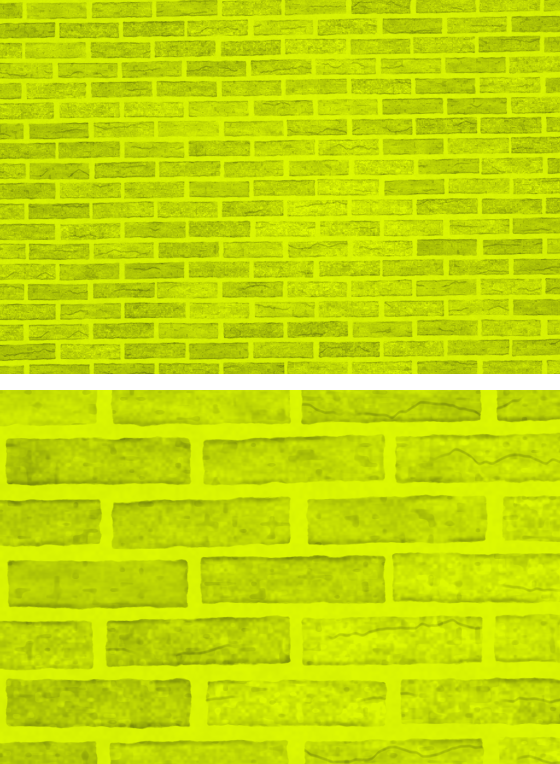
Top: the whole. Bottom: its middle third, enlarged.
Reproduce this texture procedurally as a WebGL 2 fragment shader.

```glsl
#version 300 es
precision highp float;
// A lime-tinted brick wall in running bond, its courses tilting slightly.
// Each brick is a jittered rounded box with rough edges; layered value noise
// adds streaks, grain, pits and cracks, and a soft light falls near the middle.

uniform vec2 u_resolution;
out vec4 fragColor;

float hash(vec2 p) {
  vec3 q = fract(p.xyx * 0.1031);
  q += dot(q, q.yzx + 33.33);
  return fract((q.x + q.y) * q.z);
}

float noise(vec2 p) {
  vec2 i = floor(p), f = fract(p);
  f = f * f * (3.0 - 2.0 * f);
  return mix(mix(hash(i), hash(i + vec2(1, 0)), f.x),
             mix(hash(i + vec2(0, 1)), hash(i + 1.0), f.x), f.y);
}

float fbm(vec2 p) {
  float sum = 0.0, amplitude = 0.53;
  for (int i = 0; i < 4; i++) {
    sum += amplitude * noise(p);
    p = p * 2.03 + 7.1;
    amplitude *= 0.5;
  }
  return sum;
}

float roundedBox(vec2 p, vec2 halfSize, float radius) {
  vec2 d = abs(p) - halfSize + radius;
  return length(max(d, 0.0)) + min(max(d.x, d.y), 0.0) - radius;
}

// Thin wandering crack, present in some bricks and on part of their length
float crack(vec2 q, float seed, float soft) {
  float path = (hash(vec2(seed, 3.0)) - 0.5) * 0.024
             + (noise(vec2(q.x * 38.0 + 9.0, seed)) - 0.5) * 0.018
             + (noise(vec2(q.x * 150.0 + 40.0, seed)) - 0.5) * 0.004;
  float along = smoothstep(0.42, 0.65, noise(vec2(q.x * 26.0 + 60.0, seed + 5.0)));
  float line = 1.0 - smoothstep(0.0003, 0.0012 + soft, abs(q.y - path));
  return line * along * step(0.45, hash(vec2(seed, 8.0)));
}

void main() {
  vec2 p = gl_FragCoord.xy / u_resolution.y;
  float soft = 1.0 / u_resolution.y;
  float down = 1.0 - p.y;

  // Tilted courses, alternate ones shifted by about half a brick
  vec2 pitch = vec2(0.173, 0.0539);
  float level = down + (p.x - 0.75) * mix(0.014, 0.009, down)
              + (noise(p * vec2(5.0, 3.0)) - 0.5) * 0.003;
  float row = floor((level + 0.0074) / pitch.y);
  float shift = 0.0645 + mod(row, 2.0) * 0.083
              + (hash(vec2(row + 9.0, 2.0)) - 0.5) * 0.006
              + 0.006 * smoothstep(0.1, 0.45, down);
  vec2 grid = vec2(p.x - shift, level + 0.0074) / pitch;
  vec2 id = floor(grid) + 20.0;
  float seed = hash(id) * 91.0 + id.x;

  // Brick outline with its own size, place and lean
  vec2 jitter = vec2(hash(id + 3.7), hash(id + 8.3)) - 0.5;
  vec2 q = (fract(grid) - 0.5) * pitch + jitter * vec2(0.004, 0.0025);
  q.y += q.x * (hash(id + 15.1) - 0.5) * 0.03;
  vec2 halfSize = vec2(0.0805, 0.0207) + jitter.yx * vec2(0.003, 0.0016);
  float d = roundedBox(q, halfSize, 0.0025) + (fbm(p * vec2(70.0, 110.0)) - 0.5) * 0.0042;

  // Brick face: own shade, streaks, grain and a pitted or smooth surface
  float rough = hash(id + 27.4);
  float face = 0.55 + (hash(id + 41.9) - 0.5) * 0.34;
  face += (fbm(q * vec2(28.0, 85.0) + id * 17.3) - 0.5) * 0.55;
  face += (noise(p * 310.0) - 0.5) * mix(0.16, 0.36, rough);
  face += smoothstep(0.55, 0.8, noise(p * vec2(150.0, 210.0))) * rough * 0.2;
  face -= smoothstep(0.72, 0.9, noise(p * vec2(120.0, 170.0) + 31.0)) * 0.25;
  face -= 0.42 * crack(q, seed, soft);

  // Broken shadow along the rim, heavier at the top and bottom
  float rim = smoothstep(0.005, 0.0, abs(d + 0.0012));
  float flat_edge = smoothstep(0.6, 0.95, abs(q.y) / halfSize.y);
  face -= rim * mix(0.12, 0.5, flat_edge) * smoothstep(0.2, 0.75, noise(p * vec2(26.0, 45.0)));

  // Mortar with faint sandy grain
  float mortar = 0.96 + (fbm(p * 60.0) - 0.5) * 0.12 + (noise(p * 280.0) - 0.5) * 0.07;

  // Broad light near the middle
  vec2 away = (p - vec2(0.9, 0.55)) * vec2(1.0, 1.3);
  float glow = exp(-dot(away, away) * 4.5);
  face += 0.2 * glow - 0.06;
  mortar += 0.08 * glow - 0.02;

  float tone = mix(face, mortar, smoothstep(-soft, soft, d));
  vec3 darkOlive = vec3(0.56, 0.64, 0.03);
  vec3 brightLime = vec3(0.85, 0.96, 0.01);
  fragColor = vec4(mix(darkOlive, brightLime, clamp(tone, -0.25, 1.04)), 1.0);
}
```
